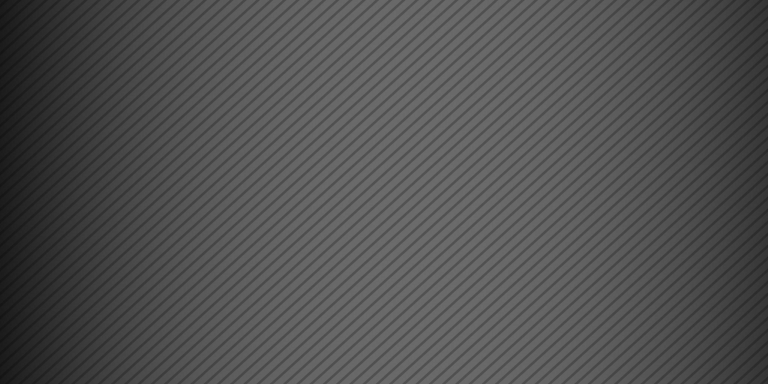
This pattern is drawn by a Shadertoy shader. Its source:

```glsl
// Soft-edged dark groove centred in each unit period
float groove(float t, float halfWidth, float blur) {
    float d = abs(fract(t) - 0.5);
    return 1.0 - smoothstep(halfWidth - blur, halfWidth + blur, d);
}

// Broad metallic sheen, brightest just right of centre
float sheen(vec2 uv) {
    float dx = abs(uv.x - 0.545);
    float dy = uv.y - 0.5;
    return 0.418 - 1.25 * pow(dx, 2.3) - 0.03 * dy * dy;
}

float hash(vec2 p) {
    return fract(sin(dot(p, vec2(41.3, 289.1))) * 4375.5);
}

void mainImage(out vec4 fragColor, in vec2 fragCoord) {
    vec2 uv = fragCoord / iResolution.xy;

    // Rising diagonals: 58 periods across, 32 down
    float t = 58.0 * uv.x - 32.0 * uv.y;
    float blur = max(0.07, 29.0 / iResolution.y);
    float line = groove(t, 0.14, blur);

    // Grooves scale with the sheen so they fade into the dark sides
    float shade = sheen(uv) * (1.0 - 0.23 * line);

    // Faint grain
    vec2 cell = floor(fragCoord / iResolution.y * 256.0);
    shade += (hash(cell) - 0.5) * 0.008;

    fragColor = vec4(vec3(clamp(shade, 0.0, 1.0)), 1.0);
}
```
